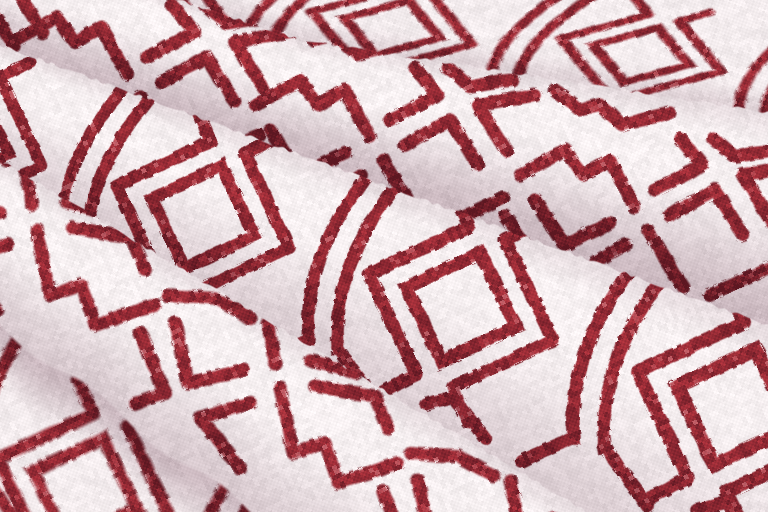
A WebGL 2 fragment shader for this texture:

```glsl
#version 300 es
precision highp float;
// Folded linen printed with red nested diamonds, paired arcs and stair zigzags.
// Each fold is a layer with its own contour, row of repeated motifs and light;
// strokes are distances to segments, broken up by a woven thread grain.
uniform vec2 u_resolution;
out vec4 outColor;

const float HEIGHT = 5.12;      // cloth units over the canvas height
const float STROKE = 0.066;     // half width of a printed line
const vec3 LINEN = vec3(0.965, 0.94, 0.945);
const vec3 LINEN_SHADE = vec3(0.70, 0.60, 0.64);
const vec3 RED_LIT = vec3(0.77, 0.23, 0.27);
const vec3 RED_DEEP = vec3(0.36, 0.09, 0.13);
const mat2 TILT = mat2(0.904, -0.428, 0.428, 0.904);

float hash(vec2 p) {
  p = fract(p * vec2(0.1031, 0.1137));
  p += dot(p, p.yx + 33.3);
  return fract((p.x + p.y) * p.x * 17.3);
}

float segment(vec2 p, vec2 a, vec2 b) {
  vec2 ab = b - a;
  return length(p - a - ab * clamp(dot(p - a, ab) / dot(ab, ab), 0.0, 1.0));
}

float bend(vec2 p, vec2 a, vec2 corner, vec2 b) {
  return min(segment(p, a, corner), segment(p, corner, b));
}

// Long bowed line, steepest at its lower end
float arc(vec2 p) {
  float rise = 1.15 - p.y;
  float across = abs(p.x - 1.12 - 0.25 * rise * rise) / sqrt(1.0 + 0.25 * rise * rise);
  return max(across, max(p.y - 1.31, -1.2 - p.y));
}

// Square ring inside two hooked chevrons, with paired arcs to the right
float diamondMotif(vec2 p) {
  vec2 v = p * TILT;
  float d = abs(max(abs(v.x), abs(v.y)) - 0.41);
  v = v.x + v.y > 0.0 ? -v : v;
  v = v.x < v.y ? v.yx : v;
  d = min(d, bend(v, vec2(-0.69), vec2(0.42, -0.69), vec2(0.43, -1.08)));
  d = min(d, min(arc(p), arc(p - vec2(0.31, 0.10))));
  d = min(d, segment(p, vec2(1.13, 1.30), vec2(0.61, 1.54)));
  d = min(d, segment(p, vec2(1.43, 1.39), vec2(1.86, 1.98)));
  return min(d, bend(p, vec2(-0.35, 0.97), vec2(-0.08, 0.90), vec2(0.25, 1.32)));
}

// Rising stair among chevrons, foreshortened on the rear fold
float rearZigzag(vec2 p) {
  float d = bend(p, vec2(-0.45, 0.25), vec2(0.0), vec2(0.18, 0.25));
  d = min(d, bend(p, vec2(0.18, 0.25), vec2(0.45, 0.10), vec2(0.70, 0.57)));
  d = min(d, bend(p, vec2(1.05, 0.65), vec2(1.50, 0.40), vec2(1.78, 0.85)));
  d = min(d, bend(p, vec2(2.35, 0.15), vec2(1.78, 0.25), vec2(2.07, 0.72)));
  d = min(d, bend(p, vec2(1.15, -0.12), vec2(1.38, 0.15), vec2(0.90, 0.40)));
  d = min(d, bend(p, vec2(1.48, -0.12), vec2(1.70, 0.06), vec2(2.12, 0.0)));
  d = min(d, bend(p, vec2(-0.10, -0.60), vec2(0.15, -0.40), vec2(0.35, -0.45)));
  d = min(d, bend(p, vec2(0.35, -0.45), vec2(0.57, -0.25), vec2(1.05, -0.37)));
  d = min(d, bend(p, vec2(-0.30, 0.50), vec2(0.0, 0.95), vec2(0.45, 0.73)));
  d = min(d, segment(p, vec2(0.83, 0.80), vec2(1.18, 1.38)));
  d = min(d, segment(p, vec2(1.45, 1.45), vec2(2.03, 1.18)));
  d = min(d, segment(p, vec2(-0.60, 0.65), vec2(-0.40, 0.95)));
  return min(d, segment(p, vec2(0.30, 1.12), vec2(0.60, 0.95)));
}

// Falling stair among chevrons on the near fold
float nearZigzag(vec2 p) {
  float d = bend(p, vec2(-0.13, -0.65), vec2(0.0), vec2(0.32, -0.10));
  d = min(d, bend(p, vec2(0.32, -0.10), vec2(0.45, 0.30), vec2(1.05, 0.10)));
  d = min(d, bend(p, vec2(-1.18, -1.30), vec2(-1.05, -0.70), vec2(-0.50, -0.83)));
  d = min(d, bend(p, vec2(-1.53, -1.20), vec2(-1.28, -0.60), vec2(-1.58, -0.50)));
  d = min(d, bend(p, vec2(0.22, -0.67), vec2(0.82, -0.57), vec2(0.95, -0.25)));
  d = min(d, bend(p, vec2(-1.25, -1.57), vec2(-0.78, -1.55), vec2(-0.43, -1.35)));
  d = min(d, bend(p, vec2(-0.43, -0.50), vec2(-0.93, -0.35), vec2(-0.53, 0.15)));
  d = min(d, segment(p, vec2(-0.25, -1.30), vec2(-0.18, -0.90)));
  return min(d, segment(p, vec2(0.17, -0.93), vec2(0.62, -0.80)));
}

// Repeats drift apart slightly toward the viewer
vec2 place(vec2 origin, vec2 pitch, vec2 growth, float i) {
  return origin + pitch * i + growth * i * i;
}

// Light over a rolled fold: t runs from its crest (0) to the next fold (1)
float rollLight(float t, float shadow) {
  return 1.0 - shadow * smoothstep(0.35, 1.05, t) - 0.22 * (1.0 - smoothstep(0.0, 0.16, t));
}

vec3 printedCloth(vec2 p, float d, float light, float blur) {
  vec2 thread = p * TILT * 22.0;
  float speck = hash(floor(thread) + 200.0);
  float weave = sin(6.283 * thread.x) * sin(6.283 * thread.y);
  float slub = sin(p.x * 9.0 + 3.0 * sin(p.y * 7.0)) * sin(p.y * 11.0 + 2.0 * sin(p.x * 5.0));
  d += 0.022 * (speck - 0.5) + 0.006 * slub;
  float soft = max(blur, 0.8 * HEIGHT / u_resolution.y);
  float ink = 1.0 - smoothstep(STROKE - soft, STROKE + soft, d);
  ink *= 1.0 - 0.22 * smoothstep(0.88, 1.0, speck);
  vec3 linen = mix(LINEN_SHADE, LINEN, light) + 0.022 * weave + 0.05 * (speck - 0.5) + 0.012 * slub;
  float tone = clamp(0.75 * light - 0.18 + 0.5 * (speck - 0.5) + 0.15 * weave, 0.0, 1.0);
  return mix(linen, mix(RED_DEEP, RED_LIT, tone), ink);
}

void main() {
  vec2 p = vec2(gl_FragCoord.x, u_resolution.y - gl_FragCoord.y) * HEIGHT / u_resolution.y;

  // Contours of the folds, from the rear to the front
  float fuzz = 0.012 * sin(p.x * 31.0 + 2.0 * sin(p.x * 13.0));
  float rearEdge = 0.4 + min(0.155 * (p.x - 3.0), 0.33 * (p.x - 3.0)) + fuzz;
  float midEdge = 0.45 + 0.365 * p.x + fuzz;
  float nearEdge = 1.6 + 0.6 * p.x + fuzz;
  float crease = 3.25 + 0.75 * p.x + 0.06 * sin(p.x * 5.0);

  // Motif rows
  float back = 9.0, rear = 9.0, middle = 9.0, near = 9.0, under = 9.0;
  for (float i = -1.0; i < 4.0; i++) {
    back = min(back, diamondMotif((p - place(vec2(1.43, 0.01), vec2(2.49, 0.27), vec2(0.0), i)) / vec2(0.87, 0.5)));
    rear = min(rear, rearZigzag(p - place(vec2(0.57, 0.17), vec2(2.32, 0.595), vec2(0.11, 0.035), i)));
    middle = min(middle, diamondMotif((p - place(vec2(2.03, 2.17), vec2(2.5, 0.85), vec2(0.08, 0.05), i)) / (0.94 + 0.06 * i)));
    near = min(near, nearZigzag(p - place(vec2(0.50, 2.95), vec2(2.43, 1.58), vec2(0.0), i)));
    under = min(under, diamondMotif((p - place(vec2(0.85, 4.90), vec2(2.4, 1.5), vec2(0.0), i)) / 0.95));
  }

  // Layers, each covering the one behind it
  float edge = 1.2 * HEIGHT / u_resolution.y;
  vec3 color = printedCloth(p, back, 0.96 - 0.3 * smoothstep(-0.3, 0.0, p.y - rearEdge), 0.035);
  float t = (p.y - rearEdge) / (midEdge - rearEdge);
  color = mix(color, printedCloth(p, rear, rollLight(t, 0.65), 0.016), smoothstep(-edge, edge, p.y - rearEdge));
  t = (p.y - midEdge) / (nearEdge - midEdge);
  color = mix(color, printedCloth(p, middle, rollLight(t, 0.4), 0.012), smoothstep(-edge, edge, p.y - midEdge));
  t = (p.y - nearEdge) / (crease - nearEdge);
  color = mix(color, printedCloth(p, near, rollLight(t, 0.45), 0.02), smoothstep(-edge, edge, p.y - nearEdge));
  float valley = 0.35 + 0.6 * smoothstep(0.0, 0.7, p.y - crease);
  color = mix(color, printedCloth(p, under, valley, 0.03), smoothstep(-0.03, 0.03, p.y - crease));
  outColor = vec4(color, 1.0);
}
```
